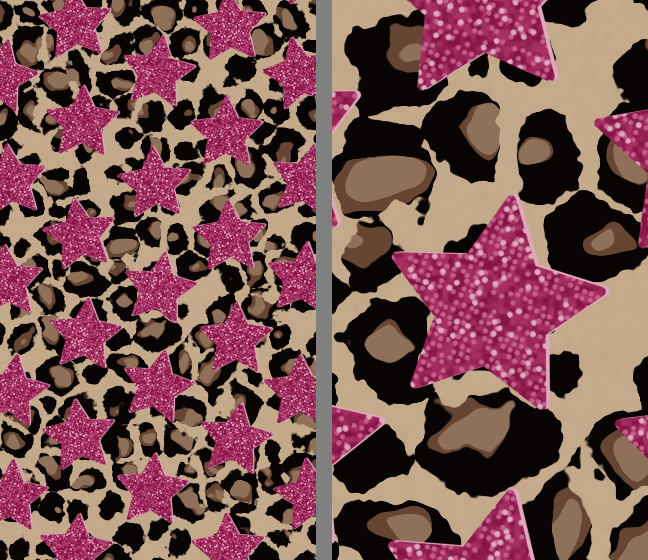
Left: the whole. Right: its middle third, enlarged.
Reproduce this pattern procedurally as a WebGL 1 fragment shader.

```glsl
precision highp float;
// Glittering pink stars scattered over a tan leopard print.
uniform vec2 u_resolution;

const vec3 TAN = vec3(0.765, 0.665, 0.54);
const vec3 BLACK = vec3(0.03, 0.015, 0.015);
const vec3 BROWN = vec3(0.40, 0.27, 0.20);
const vec3 LIGHT_BROWN = vec3(0.56, 0.44, 0.35);
const vec3 DEEP_PINK = vec3(0.52, 0.08, 0.27);
const vec3 PINK = vec3(0.66, 0.19, 0.39);
const vec3 LIGHT_PINK = vec3(0.77, 0.37, 0.54);
const vec3 PALE_PINK = vec3(0.87, 0.66, 0.74);

float hash1(vec2 p) {
  vec3 q = fract(p.xyx * 0.1031);
  q += dot(q, q.yzx + 33.33);
  return fract((q.x + q.y) * q.z);
}

vec2 hash2(vec2 p) {
  return vec2(hash1(p + 17.3), hash1(p + 71.9));
}

// Value noise centred on zero, from -0.5 to 0.5.
float noise(vec2 p) {
  vec2 i = floor(p), f = fract(p);
  f = f * f * (3.0 - 2.0 * f);
  float low = mix(hash1(i), hash1(i + vec2(1.0, 0.0)), f.x);
  float high = mix(hash1(i + vec2(0.0, 1.0)), hash1(i + 1.0), f.x);
  return mix(low, high, f.y) - 0.5;
}

vec2 rotate(vec2 p, float angle) {
  float c = cos(angle), s = sin(angle);
  return vec2(c * p.x - s * p.y, s * p.x + c * p.y);
}

float cover(float d, float soft) {
  return 1.0 - smoothstep(-soft, soft, d);
}

// Signed distance to a five-pointed star with rounded tips.
float starDistance(vec2 p, float outer, float inner, float rounding) {
  float sector = 1.2566371;
  float a = abs(mod(atan(p.x, p.y) + 0.5 * sector, sector) - 0.5 * sector);
  vec2 w = length(p) * vec2(sin(a), cos(a)) - vec2(0.0, outer);
  vec2 edge = inner * vec2(sin(0.5 * sector), cos(0.5 * sector)) - vec2(0.0, outer);
  float d = length(w - edge * clamp(dot(w, edge) / dot(edge, edge), 0.0, 1.0));
  return d * sign(edge.x * w.y - edge.y * w.x) - rounding;
}

// Nearest star in staggered columns, each nudged and tilted.
float starField(vec2 p, vec2 pitch) {
  float nearest = 1.0;
  float column = floor(p.x / pitch.x + 0.5);
  for (int i = -1; i <= 1; i++) {
    float col = column + float(i);
    float shift = 0.5 * mod(col, 2.0);
    float row = floor(p.y / pitch.y - shift + 0.5);
    for (int j = -1; j <= 1; j++) {
      vec2 id = vec2(col, row + float(j));
      vec2 centre = (id + vec2(0.0, shift)) * pitch + 0.04 * (hash2(id) - 0.5);
      float tilt = 0.45 * (hash1(id + 5.7) - 0.5);
      nearest = min(nearest, starDistance(rotate(p - centre, tilt), 0.115, 0.057, 0.005));
    }
  }
  return nearest;
}

// Leopard rosettes: circles of varied size kept apart by a gap.
vec3 leopard(vec2 p, float cell, float soft) {
  float rough = 0.022 * noise(p * 30.0) + 0.010 * noise(p * 75.0) + 0.005 * noise(p * 150.0);
  vec2 q = p + 0.035 * vec2(noise(p * 9.0), noise(p * 9.0 + 40.0));
  float first = 1.0, second = 1.0, radius = 0.0;
  vec2 local = vec2(0.0), seed = vec2(0.0);
  for (int j = -1; j <= 1; j++) {
    for (int i = -1; i <= 1; i++) {
      vec2 id = floor(q / cell) + vec2(float(i), float(j));
      vec2 toCentre = q - (id + 0.14 + 0.72 * hash2(id)) * cell;
      float r = cell * mix(0.33, 0.70, hash1(id + 3.1));
      float d = length(toCentre) - r;
      second = min(second, max(d, first));
      if (d < first) {
        first = d; local = toCentre; seed = id; radius = r;
      }
    }
  }
  float spot = max(first, 0.008 - 0.5 * (second - first)) + rough;

  // Off-centre brown heart, left out of the small spots.
  float turn = 6.2831853 * hash1(seed + 9.4);
  vec2 heart = rotate(local, turn) - vec2(0.26 * radius, 0.0);
  float size = 0.50 * radius * smoothstep(0.40, 0.50, radius / cell);
  float core = length(heart * vec2(0.85, 1.2)) - size + 0.03 * noise(p * 38.0 + 11.0) + 0.3 * rough;
  float inner = core + 0.008 + 0.04 * noise(p * 26.0 + 63.0);
  vec3 centre = mix(BROWN, LIGHT_BROWN, cover(inner, soft));
  vec3 fur = mix(BLACK, centre, cover(core, soft) * step(0.001, size));
  vec3 ground = TAN * (1.0 + 0.03 * noise(p * 120.0));
  return mix(ground, fur, cover(spot, soft));
}

// Small jittered grains, lit with the given density.
float grains(vec2 p, float density) {
  vec2 id = floor(p);
  float d = length(fract(p) - 0.3 - 0.4 * hash2(id));
  return (1.0 - smoothstep(0.18, 0.5, d)) * step(hash1(id + 2.6), density);
}

vec3 glitter(vec2 p) {
  vec3 color = mix(DEEP_PINK, PINK, smoothstep(-0.4, 0.4, noise(p * 170.0)));
  color = mix(color, LIGHT_PINK, grains(rotate(p, 0.4) * 125.0, 0.6));
  return mix(color, PALE_PINK, grains(rotate(p, 1.1) * 110.0 + 30.0, 0.2));
}

void main() {
  vec2 p = gl_FragCoord.xy / u_resolution.x;
  float soft = 0.8 / u_resolution.x;
  vec2 starPitch = vec2(0.237, 0.33);
  vec2 q = p - vec2(0.02, 0.21);
  vec3 color = leopard(p + 3.0, 0.104, soft);

  // A pale rim peeks out on the right of each star.
  color = mix(color, PALE_PINK, cover(starField(q - vec2(0.004, 0.001), starPitch), soft));
  color = mix(color, glitter(p + 2.0), cover(starField(q, starPitch), soft));
  gl_FragColor = vec4(color, 1.0);
}
```
